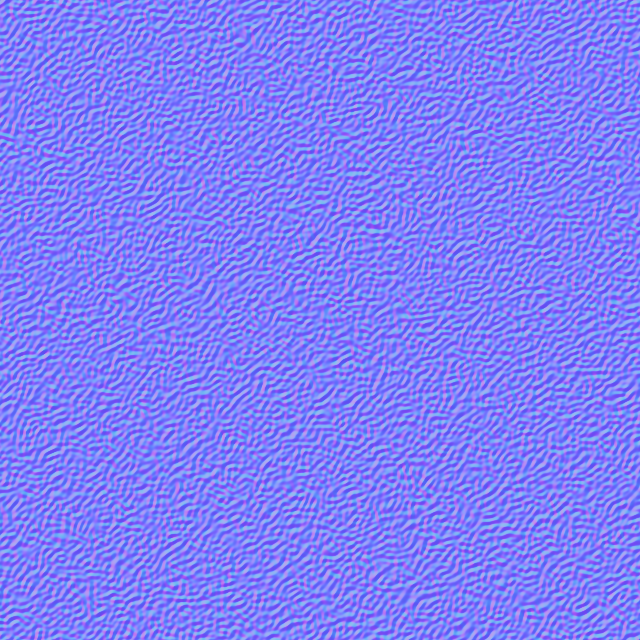
A Shadertoy shader for this texture map:

```glsl
// Tangent-space normal map of a fine leathery grain, wrinkled along one diagonal.
// Slopes are summed from short wave packets scattered over a grid (Gabor noise),
// limited to an even steepness, and packed as a normal with green pointing down.

vec2 hash2(vec2 p) {
    return fract(sin(vec2(dot(p, vec2(127.1, 311.7)), dot(p, vec2(269.5, 183.3)))) * 43758.5453);
}

// Slope of the grain at p, where one unit is one grid cell
vec2 grainSlope(vec2 p) {
    vec2 cell = floor(p), slope = vec2(0.0);
    for (int y = -1; y <= 1; y++)
    for (int x = -1; x <= 1; x++) {
        vec2 id = cell + vec2(x, y);
        for (int k = 0; k < 7; k++) {
            vec2 seed = id + float(k) * vec2(71.3, 37.9);
            vec2 offset = p - id - hash2(seed);
            float falloff = max(1.0 - dot(offset, offset), 0.0);
            vec2 turn = hash2(seed + 13.7), wave = hash2(seed + 41.1);

            // Wave direction spreads around the normal of the wrinkles
            float angle = -0.9 + 1.45 * (turn.x + turn.y - 1.0);
            vec2 dir = vec2(cos(angle), sin(angle));
            float cycles = mix(1.3, 2.35, wave.x);
            float phase = 6.2832 * (cycles * dot(offset, dir) + wave.y);
            slope += dir * cos(phase) * cycles / 2.15 * falloff * falloff * falloff;
        }
    }
    return slope;
}

void mainImage(out vec4 fragColor, in vec2 fragCoord) {
    vec2 uv = fragCoord / min(iResolution.x, iResolution.y);
    vec2 slope = grainSlope(uv * 45.0) * vec2(1.0, -1.0);

    // Soft limit keeps the wrinkles equally steep everywhere
    slope *= 0.49 / sqrt(1.0 + 0.7 * dot(slope, slope));

    // Uneven flanks: broad shaded sides, narrow bright ones
    slope += vec2(0.5, 0.15) * (slope * slope - vec2(0.05, 0.07));

    vec3 normal = normalize(vec3(slope, 1.0));
    fragColor = vec4(0.5 + 0.5 * normal, 1.0);
}
```
